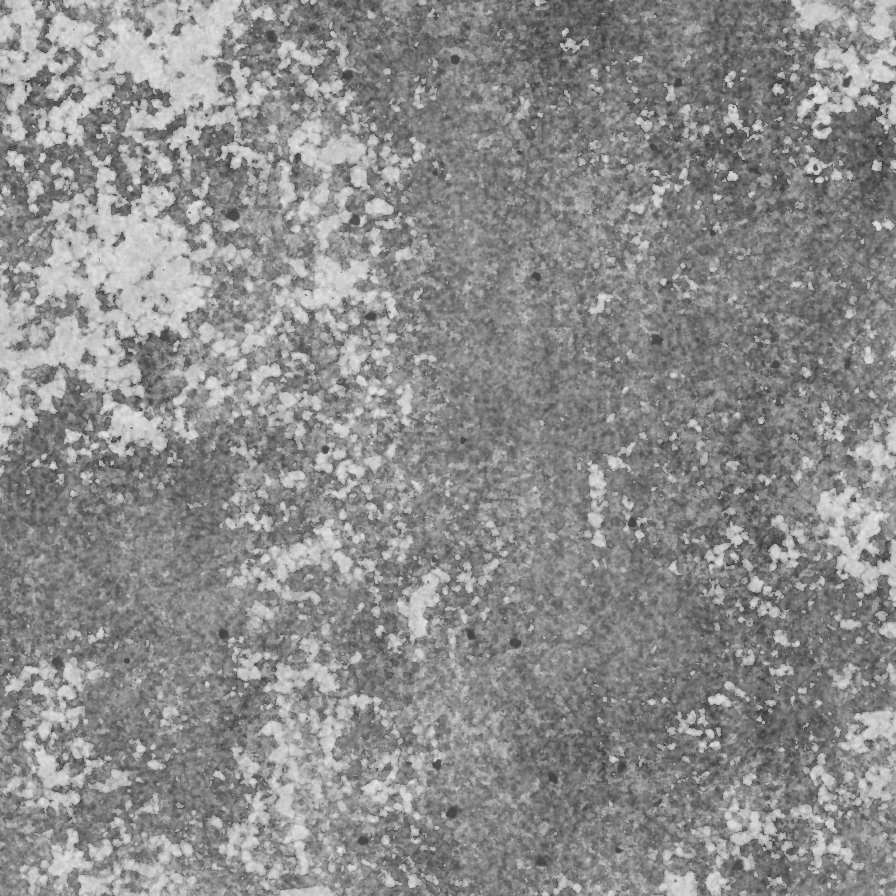
A Shadertoy shader for this texture:

```glsl
float hash(vec2 p) {
    vec3 q = fract(vec3(p.xyx) * 0.1031);
    q += dot(q, q.yzx + 33.33);
    return fract((q.x + q.y) * q.z);
}

vec2 hash2(vec2 p) {
    return vec2(hash(p), hash(p + 57.3));
}

float valueNoise(vec2 p) {
    vec2 cell = floor(p), f = fract(p);
    f = f * f * (3.0 - 2.0 * f);
    float low = mix(hash(cell), hash(cell + vec2(1, 0)), f.x);
    float high = mix(hash(cell + vec2(0, 1)), hash(cell + vec2(1, 1)), f.x);
    return mix(low, high, f.y);
}

// Octave sum with a mean of one half
float fbm(vec2 p, int octaves, float gain) {
    float sum = 0.0, weight = 1.0, total = 0.0;
    for (int i = 0; i < octaves; i++) {
        sum += weight * valueNoise(p);
        total += weight;
        weight *= gain;
        p = mat2(1.6, 1.2, -1.2, 1.6) * p + 19.7;
    }
    return sum / total;
}

// Distance to the nearest scattered point
float cellular(vec2 p) {
    vec2 cell = floor(p);
    float nearest = 4.0;
    for (int y = -1; y <= 1; y++)
        for (int x = -1; x <= 1; x++) {
            vec2 id = cell + vec2(x, y);
            nearest = min(nearest, distance(p, id + hash2(id)));
        }
    return nearest;
}

float softPatch(vec2 uv, vec2 center, vec2 radius) {
    vec2 d = (uv - center) / radius;
    return exp(-dot(d, d));
}

// Sparse round holes, one at most in each grid cell
float pits(vec2 uv, float grid, float chance) {
    vec2 p = uv * grid, id = floor(p);
    vec2 center = id + 0.15 + 0.7 * hash2(id + 7.0);
    float radius = mix(0.025, 0.07, hash(id + 31.0));
    float d = distance(p, center) + 0.05 * (valueNoise(p * 22.0) - 0.5);
    return step(hash(id + 83.0), chance) * (1.0 - smoothstep(radius * 0.5, radius * 1.2, d));
}

// How strongly paint survives in each region
float paintCoverage(vec2 uv) {
    float c = 0.8 * (fbm(uv * 5.0 + 3.1, 4, 0.55) - 0.5);
    c += 0.10 * (valueNoise(uv * vec2(22.0, 3.0)) - 0.5);
    c += 0.12 * softPatch(uv, vec2(0.14, 0.80), vec2(0.11, 0.15));
    c += 0.11 * softPatch(uv, vec2(0.40, 0.80), vec2(0.07, 0.12));
    c += 0.06 * softPatch(uv, vec2(0.25, 0.55), vec2(0.28, 0.15));
    c += 0.10 * softPatch(uv, vec2(0.665, 0.55), vec2(0.016, 0.35));
    c -= 0.07 * softPatch(uv, vec2(0.80, 0.72), vec2(0.25, 0.18));
    return c;
}

// Positive inside a flake, negative on bare concrete
float flakeDepth(vec2 uv, float coverage, float threshold) {
    vec2 warped = uv + 0.006 * (vec2(valueNoise(uv * 90.0), valueNoise(uv * 90.0 + 41.0)) - 0.5);
    float ragged = fbm(uv * 60.0, 4, 0.6);
    float chips = 0.96 - cellular(warped * 75.0);
    return mix(ragged, chips, 0.3) + coverage - threshold;
}

void mainImage(out vec4 fragColor, in vec2 fragCoord) {
    vec2 uv = fragCoord / iResolution.xy;
    float coverage = paintCoverage(uv);
    float grain = fbm(uv * 190.0 + 11.0, 2, 0.8) - 0.5;

    // Bare concrete
    float tone = 0.465 + 0.05 * (0.5 - uv.y);
    tone += 0.25 * (fbm(uv * 6.0 + 8.0, 4, 0.55) - 0.5);
    tone += 0.08 * (valueNoise(uv * vec2(55.0, 5.0)) - 0.5);
    tone += 0.35 * grain;

    // Fine worn residue and sideways brush marks
    float brushArea = smoothstep(0.45, 0.65, fbm(uv * 4.0 + 27.0, 2, 0.5));
    vec2 brushUv = uv + vec2(0.0, 0.006 * sin(uv.x * 19.0 + 4.0 * uv.y));
    float brush = fbm(brushUv * vec2(28.0, 150.0), 3, 0.6) - 0.5;
    float residue = fbm(uv * 125.0 + 5.0, 3, 0.6) + 0.5 * coverage;
    residue += 0.5 * (fbm(uv * 9.0 + 61.0, 3, 0.5) - 0.5) + 0.5 * brushArea * brush;
    tone += 0.12 * smoothstep(0.58, 0.65, residue);

    // Peeling paint with a thin shadow at its rim
    float depth = flakeDepth(uv, coverage, 0.645);
    tone -= 0.05 * smoothstep(-0.05, -0.01, depth);
    float paint = mix(0.64, 0.80, smoothstep(0.0, 0.13, depth));
    paint += 0.16 * grain + 0.12 * (fbm(uv * 24.0 + 73.0, 3, 0.5) - 0.5);
    tone = mix(tone, paint, smoothstep(-0.012, 0.018, depth));

    // Dark holes and pinpricks
    tone = mix(tone, 0.24, 0.85 * pits(uv, 9.0, 0.55));
    tone = mix(tone, 0.32, 0.6 * pits(uv + 0.37, 34.0, 0.3));

    fragColor = vec4(vec3(clamp(tone, 0.0, 1.0)), 1.0);
}
```
